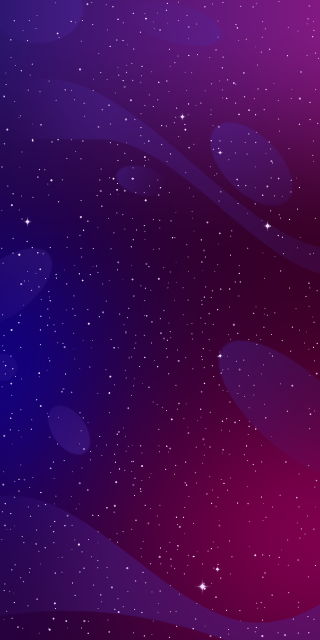
Reproduce this background procedurally as a Shadertoy shader.

```glsl
// Violet night sky: colour glows, translucent blobs and ribbons, scattered stars.

// Base and glow colours
const vec3 DARK_LEFT  = vec3(0.14, 0.005, 0.22);
const vec3 DARK_RIGHT = vec3(0.22, 0.00, 0.15);
const vec3 TOP_LEFT   = vec3(0.17, 0.08, 0.43);
const vec3 TOP_RIGHT  = vec3(0.51, 0.10, 0.51);
const vec3 BLUE_GLOW  = vec3(0.06, 0.005, 0.52);
const vec3 ROSE_GLOW  = vec3(0.49, 0.00, 0.30);
const vec3 VEIL       = vec3(0.30, 0.16, 0.64);
const vec3 STAR       = vec3(0.96, 0.86, 1.00);

// Glow centres and radii; the canvas spans 1 by 2 units
const vec2 BLUE_AT = vec2(0.0, 0.85), BLUE_SIZE = vec2(0.38, 0.50);
const vec2 ROSE_AT = vec2(1.02, 0.33), ROSE_SIZE = vec2(0.58, 0.45);

// Blobs: centre and radii, then angle and opacity at both ends
const int BLOBS = 8;
const vec4 BLOB_SHAPE[BLOBS] = vec4[](
    vec4(0.117, 1.974, 0.143, 0.109), vec4(0.552, 1.926, 0.146, 0.060),
    vec4(0.786, 1.487, 0.160, 0.088), vec4(0.443, 1.435, 0.081, 0.044),
    vec4(0.021, 1.102, 0.167, 0.083), vec4(0.008, 0.852, 0.045, 0.042),
    vec4(0.216, 0.656, 0.086, 0.052), vec4(0.917, 0.719, 0.294, 0.122));
const vec3 BLOB_LOOK[BLOBS] = vec3[](
    vec3(0.0, 0.05, 0.36), vec3(-0.27, 0.04, 0.32),
    vec3(-0.80, 0.38, 0.16), vec3(-0.26, 0.36, 0.0),
    vec3(0.663, 0.04, 0.30), vec3(0.0, 0.18, 0.18),
    vec3(-0.96, 0.25, 0.42), vec3(-0.733, 0.36, 0.0));

// Large sparkles: position and arm length
const int SPARKLES = 8;
const vec3 SPARKLE[SPARKLES] = vec3[](
    vec3(0.570, 1.635, 0.014), vec3(0.688, 1.523, 0.011),
    vec3(0.086, 1.307, 0.016), vec3(0.836, 1.294, 0.017),
    vec3(0.688, 0.888, 0.012), vec3(0.633, 0.167, 0.023),
    vec3(0.680, 0.221, 0.012), vec3(0.102, 1.562, 0.008));

float hash(vec2 p) {
    vec3 q = fract(vec3(p.xyx) * 0.1031);
    q += dot(q, q.yzx + 33.33);
    return fract((q.x + q.y) * q.z);
}

float noise(vec2 p) {
    vec2 i = floor(p), f = fract(p);
    f = f * f * (3.0 - 2.0 * f);
    return mix(mix(hash(i), hash(i + vec2(1, 0)), f.x),
               mix(hash(i + vec2(0, 1)), hash(i + vec2(1, 1)), f.x), f.y);
}

float glow(vec2 p, vec2 centre, vec2 size) {
    vec2 q = (p - centre) / size;
    return exp(-dot(q, q));
}

float blob(vec2 p, vec4 shape, vec3 look, float px) {
    float c = cos(look.x), s = sin(look.x);
    vec2 d = p - shape.xy;
    vec2 q = vec2(c * d.x + s * d.y, c * d.y - s * d.x) / shape.zw;
    float inside = (1.0 - length(q)) * shape.w;
    return smoothstep(-px, px, inside) * mix(look.y, look.z, clamp(0.5 + 0.5 * q.x, 0.0, 1.0));
}

// Coverage between two heights
float band(float y, float low, float high, float px) {
    return smoothstep(-px, px, y - low) * smoothstep(-px, px, high - y);
}

// One jittered star per chosen cell, denser where the noise is high
float starLayer(vec2 p, float cells, float density, float radius, float px) {
    vec2 id = floor(p * cells), seed = id + cells * 3.7;
    vec2 jitter = 0.15 + 0.7 * vec2(hash(seed + 11.3), hash(seed + 47.9));
    float size = radius * mix(0.5, 1.0, hash(seed + 83.1));
    float chance = density * mix(0.4, 1.6, noise(id / cells * 7.0));
    float lit = step(hash(seed), chance) * mix(0.3, 1.0, hash(seed + 21.7));
    float d = length(p - (id + jitter) / cells);
    return lit * (1.0 - smoothstep(size - px * 0.6, size + px * 0.6, d));
}

float sparkle(vec2 p, vec3 star) {
    vec2 q = abs(p - star.xy) / star.z;
    float arms = exp(-22.0 * q.x * q.y - 2.5 * dot(q, q));
    return arms * 0.75 + exp(-14.0 * dot(q, q));
}

void mainImage(out vec4 fragColor, in vec2 fragCoord) {
    vec2 p = fragCoord / iResolution.xy * vec2(1.0, 2.0);
    float px = 1.0 / iResolution.x;

    // Background glows
    vec3 color = mix(DARK_LEFT, DARK_RIGHT, p.x);
    color = mix(color, BLUE_GLOW, 0.9 * glow(p, BLUE_AT, BLUE_SIZE));
    color = mix(color, ROSE_GLOW, glow(p, ROSE_AT, ROSE_SIZE));
    color = mix(color, mix(TOP_LEFT, TOP_RIGHT, p.x), smoothstep(1.2, 1.95, p.y));

    // Upper ribbon
    float high = 1.753 - 0.534 * smoothstep(0.143, 1.068, p.x);
    float low = 1.565 - 0.43 * smoothstep(0.312, 1.068, p.x);
    float fade = smoothstep(0.0, 0.35, p.x) * mix(0.40, 0.16, p.x);
    color = mix(color, VEIL, band(p.y, low, high, px) * fade);

    // Lower wave
    float rise = max(p.x - 0.807, 0.0), dip = (p.x - 0.208) / 0.495;
    high = 0.45 - 0.396 * smoothstep(0.039, 0.807, p.x) + 1.54 * rise * rise;
    low = 0.091 - 0.091 * dip * dip;
    fade = mix(0.12, 0.36, smoothstep(0.0, 0.4, p.x));
    color = mix(color, VEIL, band(p.y, low, high, px) * fade);

    for (int i = 0; i < BLOBS; i++)
        color = mix(color, VEIL, blob(p, BLOB_SHAPE[i], BLOB_LOOK[i], px));

    // Stars
    float light = starLayer(p, 37.0, 0.28, 0.0022, px) + starLayer(p, 21.0, 0.24, 0.0034, px);
    for (int i = 0; i < SPARKLES; i++) light += sparkle(p, SPARKLE[i]);
    fragColor = vec4(mix(color, STAR, clamp(light, 0.0, 1.0)), 1.0);
}
```
